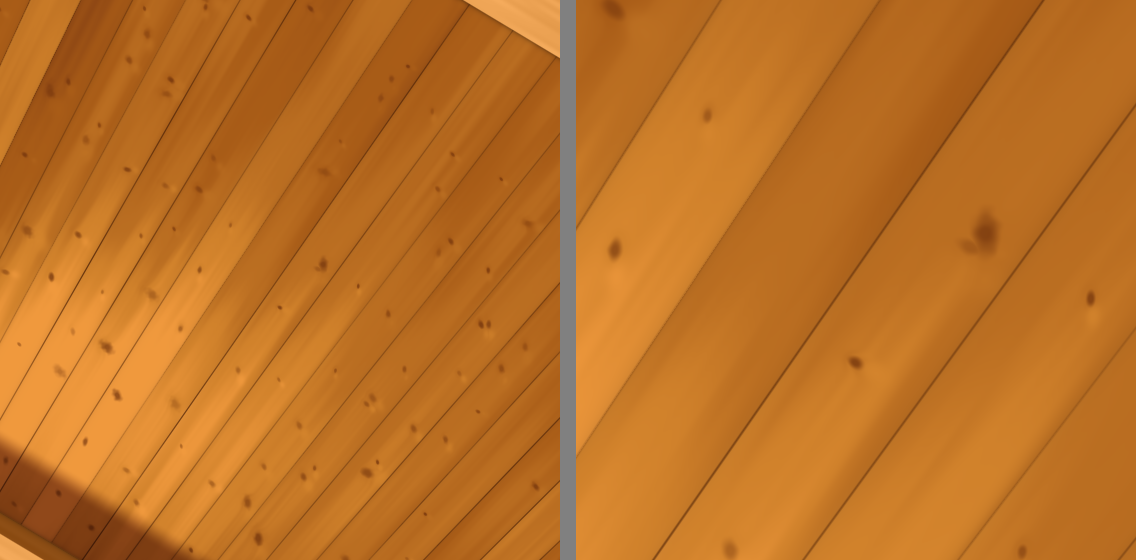
Left: the whole. Right: its middle third, enlarged.
Give the GLSL for this texture, as a Shadertoy shader.

```glsl
// Knotty pine boards fanning out under warm light, with a shadow and pale beams at two corners.

const vec2 FAN_CENTRE = vec2(-1.47, -2.32);  // where all seams converge
const float FIRST_SEAM = 0.4303;             // angle of seam zero, from vertical
const float BOARD_ANGLE = 0.0223;            // angle covered by one board
const float SEAM_HALF_WIDTH = 0.0008;
const float EDGE_SLOPE = 0.6;                // slope of shadow and beams
const float SHADOW_EDGE = 0.215;
const float TRIM_EDGE = 0.085;
const float LOW_BEAM_EDGE = 0.047;
const float HIGH_BEAM_EDGE = 1.496;
const vec2 GLOW_CENTRE = vec2(0.08, 0.27);

const vec3 UMBER = vec3(0.51, 0.24, 0.07);
const vec3 BROWN = vec3(0.66, 0.36, 0.09);
const vec3 AMBER = vec3(0.73, 0.43, 0.13);
const vec3 HONEY = vec3(0.82, 0.51, 0.17);
const vec3 GOLD = vec3(0.94, 0.60, 0.24);
const vec3 PALE = vec3(0.93, 0.64, 0.33);
const vec3 KNOT = vec3(0.42, 0.18, 0.04);
const vec3 SEAM = vec3(0.38, 0.18, 0.04);
const vec3 SHADE = vec3(0.60, 0.47, 0.42);

// Brightness offset of each board, left to right
const float TONES[19] = float[19](
    -0.10, 0.18, -0.20, 0.00, 0.06, 0.00, -0.07, 0.10, -0.13, 0.02,
    0.04, -0.08, 0.00, 0.05, -0.04, 0.02, -0.02, 0.16, 0.06);

float hash(vec2 p) {
    vec3 q = fract(p.xyx * 0.1031);
    q += dot(q, q.yzx + 33.33);
    return fract((q.x + q.y) * q.z);
}

float noise(vec2 p) {
    vec2 i = floor(p), f = fract(p);
    f = f * f * (3.0 - 2.0 * f);
    return mix(mix(hash(i), hash(i + vec2(1, 0)), f.x),
               mix(hash(i + vec2(0, 1)), hash(i + vec2(1, 1)), f.x), f.y);
}

// Wood colour from dark (0) to bright (1)
vec3 woodRamp(float t) {
    vec3 c = mix(UMBER, BROWN, smoothstep(-0.1, 0.30, t));
    c = mix(c, AMBER, smoothstep(0.30, 0.50, t));
    c = mix(c, HONEY, smoothstep(0.50, 0.68, t));
    return mix(c, GOLD, smoothstep(0.66, 0.92, t));
}

// One scattered knot per cell: x = dark core, y = surrounding halo, z = sheen beside it
vec3 knots(float board, float along, float boardWidth, float cellLength, float size, float chance) {
    float id = floor(board);
    float row = along / cellLength + hash(vec2(id + 50.0, size * 900.0));
    vec2 cell = vec2(id + 60.0, floor(row) + size * 5000.0);
    if (hash(cell) > chance) return vec3(0.0);
    vec2 centre = 0.25 + 0.5 * vec2(hash(cell + 7.3), hash(cell + 19.7));
    vec2 p = (fract(vec2(board, row)) - centre) * vec2(boardWidth, cellLength);
    float turn = 1.4 * hash(cell + 31.1) - 0.2;
    p = mat2(cos(turn), sin(turn), -sin(turn), cos(turn)) * p;
    float radius = size * (0.55 + 0.6 * hash(cell + 43.9));
    vec2 q = p / radius * vec2(0.75, 1.25);
    float d = length(q) + 0.35 * (noise(p * 180.0 + cell) - 0.5);
    float core = smoothstep(1.35, 0.2, d) * (0.3 + 0.55 * hash(cell + 5.5));
    vec2 s = q - vec2(2.0, 0.6);
    return vec3(core, exp(-0.45 * d * d), exp(-0.4 * dot(s, s)));
}

void mainImage(out vec4 fragColor, in vec2 fragCoord) {
    vec2 uv = fragCoord / iResolution.xy;
    float px = 1.0 / min(iResolution.x, iResolution.y);

    // Fan coordinates: board number across, distance along the grain
    vec2 ray = uv - FAN_CENTRE;
    float along = length(ray);
    float board = (atan(ray.x, ray.y) - FIRST_SEAM) / BOARD_ANGLE;
    float id = floor(board);
    float boardWidth = along * BOARD_ANGLE;

    vec3 knot = max(knots(board, along, boardWidth, 0.19, 0.0100, 0.42),
                    knots(board, along, boardWidth, 0.11, 0.0058, 0.45));

    // Straight grain, bent slightly around the knots
    float across = board + id * 17.0 + 0.15 * knot.y;
    float figure = noise(vec2(across * 2.6, along * 1.8)) - 0.5;
    float streak = noise(vec2(across * 7.0, along * 3.0)) - 0.5;
    float fine = noise(vec2(across * 15.0, along * 8.0)) - 0.5;
    float blotch = noise(vec2(id * 5.0 + board, along * 5.0)) - 0.5;

    // Light falling from the lower left; boards differ more where it fades
    vec2 toGlow = uv - GLOW_CENTRE, toMiddle = uv - vec2(0.5, 0.25);
    float light = 0.36 + 0.56 * exp(-dot(toGlow, toGlow) / 0.10)
                + 0.20 * exp(-dot(toMiddle, toMiddle) / 0.16);
    light += TONES[int(clamp(id + 1.0, 0.0, 18.0))] * mix(0.55, 1.0, uv.y);
    light += 0.18 * figure + 0.07 * streak + 0.03 * fine + 0.10 * blotch;
    light += 0.09 * knot.z - 0.10 * knot.y;
    vec3 color = woodRamp(light);
    color = mix(color, KNOT, 0.8 * knot.x);

    // Seams of uneven darkness
    float nearest = floor(board + 0.5);
    float seamDistance = abs(board - nearest) * boardWidth;
    float wear = noise(vec2(nearest * 13.0, along * 7.0));
    float strength = (0.25 + 0.55 * hash(vec2(nearest + 40.0, 3.0))) * (0.5 + 0.6 * wear);
    float line = 1.0 - smoothstep(0.0, SEAM_HALF_WIDTH + 0.8 * px, seamDistance);
    color = mix(color, SEAM, line * strength);
    color *= 1.0 - 0.06 * exp(-seamDistance / 0.004);

    // Soft shadow, then trim and beams, all along the same slope
    float slant = uv.y + EDGE_SLOPE * uv.x;
    color *= mix(SHADE, vec3(1.0), smoothstep(-0.025, 0.022, slant - SHADOW_EDGE));
    float beamGrain = noise(vec2(slant * 90.0, uv.x * 7.0)) - 0.5;
    color = mix(BROWN * 0.83 + 0.03 * beamGrain, color, smoothstep(-px, 2.0 * px, slant - TRIM_EDGE));
    color *= 1.0 - 0.25 * exp(-abs(slant - TRIM_EDGE) / 0.004);
    float beam = max(smoothstep(px, -px, slant - LOW_BEAM_EDGE),
                     smoothstep(-px, px, slant - HIGH_BEAM_EDGE));
    color *= 1.0 - 0.35 * exp(-abs(slant - HIGH_BEAM_EDGE) / 0.004);
    color = mix(color, PALE + 0.08 * beamGrain, beam);

    fragColor = vec4(color, 1.0);
}
```
